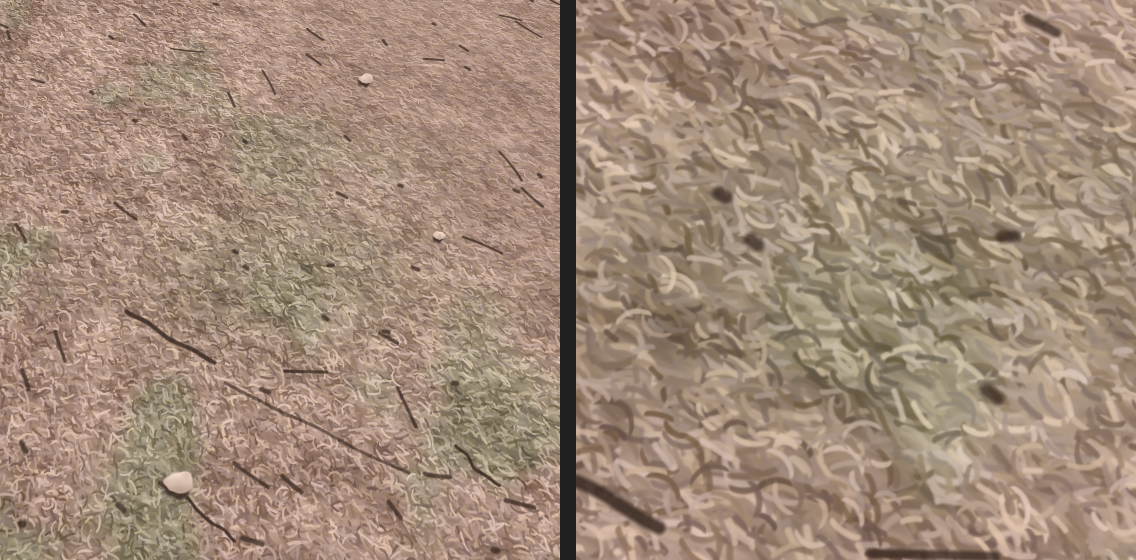
Left: the whole. Right: its middle third, enlarged.
Reproduce this texture procedurally as a Shadertoy shader.

```glsl
vec4 hash(ivec3 cell) {
    uvec4 v = uvec4(ivec4(cell, 7)) * 1664525u + 1013904223u;
    for (int i = 0; i < 2; i++) {
        v.x += v.y * v.w; v.y += v.z * v.x;
        v.z += v.x * v.y; v.w += v.y * v.z;
        v ^= v >> 16u;
    }
    return vec4(v >> 8u) / 16777216.0;
}

float noise(vec2 p, int seed) {
    ivec2 i = ivec2(floor(p));
    vec2 f = fract(p);
    f = f * f * (3.0 - 2.0 * f);
    float low = mix(hash(ivec3(i, seed)).x, hash(ivec3(i + ivec2(1, 0), seed)).x, f.x);
    float high = mix(hash(ivec3(i + ivec2(0, 1), seed)).x, hash(ivec3(i + 1, seed)).x, f.x);
    return mix(low, high, f.y);
}

float fbm(vec2 p, int seed) {
    return 0.55 * noise(p, seed) + 0.3 * noise(p * 2.1, seed + 1) + 0.15 * noise(p * 4.3, seed + 2);
}

vec2 rotate(vec2 p, float angle) {
    float c = cos(angle), s = sin(angle);
    return vec2(c * p.x + s * p.y, c * p.y - s * p.x);
}

// Distance to the spine of a short bent stem
float stem(vec2 p, float angle, float halfLength, float bend) {
    p = rotate(p, angle);
    p.y += bend * p.x * p.x;
    return length(vec2(max(abs(p.x) - halfLength, 0.0), p.y));
}

// Coverage of a long, slightly crooked twig from a to b
float twig(vec2 p, vec2 a, vec2 b, float width) {
    vec2 along = b - a;
    float t = clamp(dot(p - a, along) / dot(along, along), 0.0, 1.0);
    vec2 side = normalize(vec2(-along.y, along.x));
    float crook = 0.012 * (noise(vec2(t * 4.0, a.x * 50.0), 40) - 0.5) - 0.02 * t * (1.0 - t);
    return 1.0 - smoothstep(width * 0.4, width + 0.0015, length(p - a - along * t - side * crook));
}

// Lays matted straw over the ground; x is tone, y is warmth
vec2 layStraw(vec2 ground, vec2 material, float spread) {
    for (int layer = 0; layer < 5; layer++) {
        vec2 g = ground * (38.0 + 5.0 * float(layer)) + float(layer) * 17.3;
        ivec2 cell = ivec2(floor(g));
        for (int k = 0; k < 9; k++) {
            ivec2 id = cell + ivec2(k % 3, k / 3) - 1;
            vec4 h = hash(ivec3(id, layer));
            float angle = -0.55 + (h.z - 0.5) * spread;
            float halfLength = 0.25 + 0.5 * fract(h.w * 13.0);
            float d = stem(g - vec2(id) - h.xy, angle, halfLength, (fract(h.z * 17.0) - 0.5) * 1.6);
            float cover = 0.8 * (1.0 - smoothstep(0.04, 0.2, d));
            material = mix(material, vec2(0.12 + 1.0 * h.w, fract(h.x * 29.0)), cover);
        }
    }
    return material;
}

// Dark crumbs and stray twigs, few per area
float debris(vec2 ground) {
    vec2 g = ground * 10.0;
    float cover = 0.0;
    for (int k = 0; k < 9; k++) {
        ivec2 id = ivec2(floor(g)) + ivec2(k % 3, k / 3) - 1;
        vec4 h = hash(ivec3(id, 60));
        float size = fract(h.w * 31.0);
        float d = stem(g - vec2(id) - h.xy, -0.6 + (h.z - 0.5) * 1.3, 0.03 + 0.45 * size * size, 0.4 * (h.x - 0.5));
        float width = mix(0.06, 0.025, size);
        cover = max(cover, step(h.w, 0.3) * (1.0 - smoothstep(width * 0.4, width + 0.025, d)));
    }
    return cover;
}

void mainImage(out vec4 fragColor, in vec2 fragCoord) {
    vec2 uv = fragCoord / iResolution.xy;

    // Tilted ground plane, receding towards the top
    float depth = 2.4 / (2.4 - uv.y);
    vec2 ground = vec2((uv.x - 0.5) * depth, 2.0 * depth);

    // Soil under the straw, streaked downhill to the right
    vec2 streak = rotate(ground, -0.5) * vec2(22.0, 60.0);
    vec2 material = vec2(0.2 + 0.7 * fbm(streak, 10), 0.5);
    material = layStraw(ground, material, mix(2.3, 1.0, uv.y));
    float tone = material.x + 0.45 * (fbm(rotate(ground, -0.4) * vec2(7.0, 13.0), 20) - 0.5);

    // Worn, hazier earth at the far right
    float worn = smoothstep(0.2, 0.7, uv.x * uv.y);
    tone = mix(tone, 0.63, 0.35 * worn);
    vec3 color = mix(vec3(0.38, 0.29, 0.23), vec3(0.84, 0.74, 0.67), clamp(tone, -0.1, 1.12));

    // Olive grass patches, pink soil and yellow straw
    float grass = smoothstep(0.42, 0.72, fbm(ground * 4.5 + 3.0, 30)) * (1.0 - worn);
    grass = max(grass, 0.8 * exp(-dot(uv - vec2(0.52, 0.51), (uv - vec2(0.52, 0.51)) * vec2(18.0, 60.0))));
    color += grass * vec3(-0.055, -0.005, -0.03);
    color += (1.0 - grass) * vec3(0.012, -0.008, 0.0);
    color += (material.y - 0.5) * vec3(0.03, 0.01, -0.06);

    // Twigs and crumbs
    vec3 bark = vec3(0.22, 0.16, 0.13);
    color = mix(color, bark, 0.75 * debris(ground));
    vec4 ends[4] = vec4[4](vec4(0.228, 0.447, 0.383, 0.353), vec4(0.404, 0.32, 0.73, 0.155),
                           vec4(0.815, 0.205, 0.893, 0.135), vec4(0.335, 0.11, 0.42, 0.035));
    for (int i = 0; i < 4; i++) {
        float width = i == 0 ? 0.0045 : 0.003;
        color = mix(color, bark, (i == 1 ? 0.6 : 0.85) * twig(uv, ends[i].xy, ends[i].zw, width));
    }

    // Pale stones with their shadows; z is the radius
    vec3 stones[3] = vec3[3](vec3(0.32, 0.14, 0.027), vec3(0.654, 0.86, 0.013), vec3(0.785, 0.58, 0.011));
    for (int i = 0; i < 3; i++) {
        vec2 p = (uv - stones[i].xy) / stones[i].z;
        float rough = 0.5 * (noise(p * 2.0 + 9.0, 50 + i) - 0.5);
        float shade = 1.0 - smoothstep(0.55, 1.1, length((p + vec2(0.25, 0.55)) * vec2(1.0, 1.3)) + rough);
        float body = 1.0 - smoothstep(0.8, 1.05, length(p * vec2(1.0, 1.4)) + rough);
        color = mix(color, bark, 0.85 * shade);
        color = mix(color, vec3(0.87, 0.77, 0.71) + 0.12 * p.y + 0.3 * rough, body);
    }
    fragColor = vec4(clamp(color, 0.0, 1.0), 1.0);
}
```
